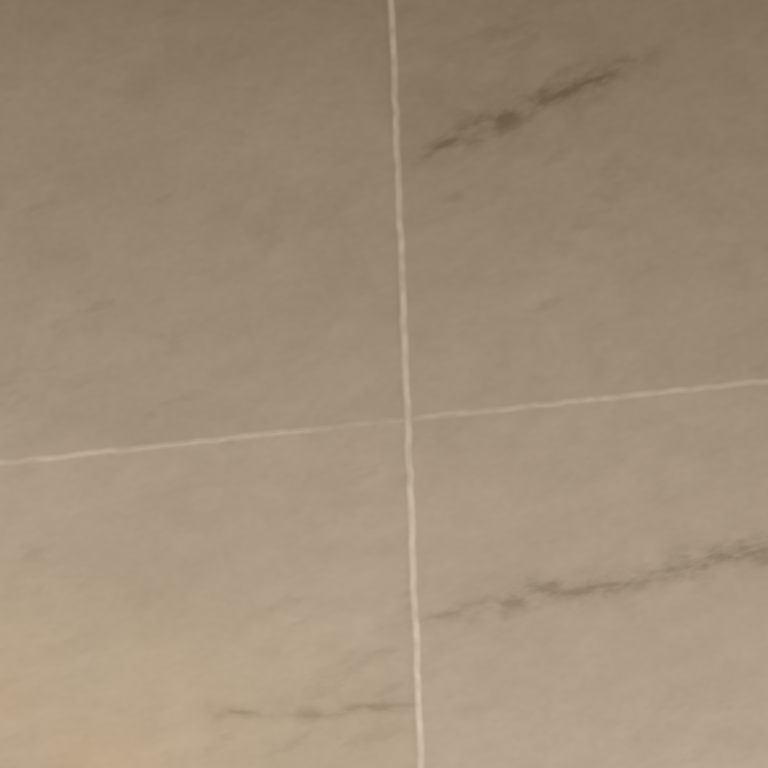
A Shadertoy shader for this texture:

```glsl
#define DARK_STONE vec3(0.525, 0.463, 0.374)
#define LIGHT_STONE vec3(0.702, 0.633, 0.545)
#define WARM_TINT vec3(0.016, 0.006, -0.012)
#define GROUT_LIFT vec3(0.105, 0.108, 0.110)
#define VEIN_SHADE vec3(0.098, 0.096, 0.092)
#define CROSSING vec2(0.531, 0.454)
#define SEAM_TILT vec2(-0.039, 0.107)
#define SEAM_WIDTH vec2(0.0078, 0.0066)
#define MOTTLE 0.20
#define FLECKS 0.20
#define GRAIN 0.075
#define TILE_VARIATION 0.03

float hash(vec2 p) {
    vec3 q = fract(p.xyx * 0.1031);
    q += dot(q, q.yzx + 33.33);
    return fract((q.x + q.y) * q.z);
}

float noise(vec2 p) {
    vec2 cell = floor(p), f = fract(p);
    f = f * f * (3.0 - 2.0 * f);
    float low = mix(hash(cell), hash(cell + vec2(1, 0)), f.x);
    float high = mix(hash(cell + vec2(0, 1)), hash(cell + vec2(1, 1)), f.x);
    return mix(low, high, f.y);
}

float fbm(vec2 p) {
    float sum = 0.0, weight = 0.5;
    for (int i = 0; i < 5; i++) {
        sum += weight * noise(p);
        p = mat2(1.6, 1.2, -1.2, 1.6) * p + 17.3;
        weight *= 0.5;
    }
    return sum;
}

// Ragged mineral streak from a to b, thickest at its middle
float vein(vec2 p, vec2 a, vec2 b, float width) {
    vec2 axis = b - a;
    float len = length(axis);
    axis /= len;
    vec2 q = vec2(dot(p - a, axis), dot(p - a, vec2(-axis.y, axis.x)));
    float along = q.x / len;
    float ends = smoothstep(-0.08, 0.18, along) * smoothstep(1.12, 0.7, along);
    float offset = q.y + 0.040 * (fbm(q * vec2(16.0, 30.0) + a * 40.0) - 0.48);
    float swell = width * (0.5 + 0.8 * ends * noise(q * 17.0 + b * 31.0));
    float core = exp(-pow(abs(offset) / swell, 1.4));
    float halo = 0.35 * exp(-abs(q.y) / (2.2 * width));
    float patches = smoothstep(0.22, 0.70, fbm(q * vec2(36.0, 75.0) + 9.0));
    return ends * (core + halo) * (0.2 + 0.8 * patches);
}

// Soft-edged line of the given full width
float seam(float d, float width, float pixel) {
    float edge = 0.0016 + pixel;
    return 1.0 - smoothstep(0.5 * width - edge, 0.5 * width + edge, abs(d));
}

void mainImage(out vec4 fragColor, in vec2 fragCoord) {
    vec2 uv = fragCoord / iResolution.xy;
    float pixel = 1.0 / min(iResolution.x, iResolution.y);

    // Signed distances to the tilted, slightly uneven seams
    vec2 d = uv - CROSSING - SEAM_TILT * (uv - CROSSING).yx;
    d += 0.0022 * (vec2(noise(vec2(uv.y * 55.0, 3.0)), noise(vec2(uv.x * 50.0, 8.0))) - 0.5);
    vec2 tile = step(0.0, d);

    // Light falloff, cloudy stone and fine slanted grain
    vec2 stone = uv + tile * vec2(7.3, 4.1);
    vec2 slanted = mat2(0.94, -0.34, 0.34, 0.94) * stone;
    float cloud = fbm(slanted * vec2(3.5, 6.0)) - 0.48;
    float flecks = fbm(slanted * vec2(24.0, 42.0)) - 0.48;
    float grain = noise(slanted * vec2(110.0, 160.0)) - 0.5;
    float tone = 1.06 - 0.8 * uv.y - 0.3 * uv.y * uv.y - 0.06 * (uv.x - 0.5);
    tone += MOTTLE * cloud + FLECKS * flecks + GRAIN * grain;
    tone += TILE_VARIATION * (hash(tile + 5.0) - 0.5) - 0.03 * (tile.y - 0.5);
    vec3 color = mix(DARK_STONE, LIGHT_STONE, tone);

    // Warm stain in the lower left
    color += WARM_TINT * smoothstep(0.55, 0.0, length(uv * vec2(0.8, 1.8))) * (0.5 + noise(uv * 9.0));

    // Main streaks, each confined to its own tile
    float upper = vein(uv, vec2(0.53, 0.79), vec2(0.86, 0.935), 0.015) * tile.x * tile.y;
    float lower = vein(uv, vec2(0.53, 0.185), vec2(1.10, 0.305), 0.014) * tile.x * (1.0 - tile.y);
    float small = vein(uv, vec2(0.26, 0.070), vec2(0.57, 0.085), 0.010) * (1.0 - tile.x);
    float streaks = upper + lower + 0.75 * small;

    // Faint scattered wisps
    float wisp = fbm(slanted * vec2(14.0, 40.0) + 21.0);
    streaks += 0.25 * smoothstep(0.60, 0.82, wisp) * smoothstep(0.35, 0.7, noise(stone * 5.0));
    color -= VEIN_SHADE * min(streaks, 1.1);

    // Grout: strong upright seam, fainter cross seam fading near the crossing
    float wear = 0.6 + 0.6 * noise(uv * vec2(90.0, 75.0));
    float fade = 1.0 - 0.75 * exp(-14.0 * abs(uv.x - CROSSING.x + 0.04));
    float upright = seam(d.x, SEAM_WIDTH.x, pixel);
    float cross = 0.65 * fade * seam(d.y, SEAM_WIDTH.y, pixel);
    float shadow = exp(-abs(d.x + 0.008) / 0.003) * (0.2 + 0.8 * noise(uv * 25.0));
    color -= 0.022 * shadow * (1.0 - upright);
    color += GROUT_LIFT * wear * max(upright, cross);

    fragColor = vec4(clamp(color, 0.0, 1.0), 1.0);
}
```
